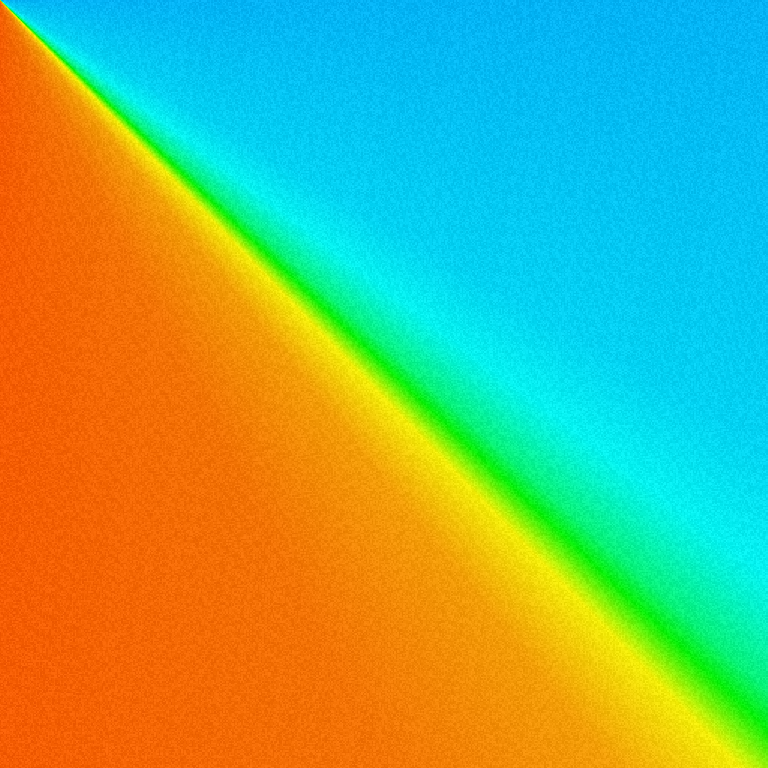
A three.js fragment shader for this background:

```glsl
// Spectral fan sweeping from the upper left corner, blue to orange, with fine grain.
varying vec2 vUv;

// Colours in sweep order, from the top edge round to the left edge
const vec3 BLUE   = vec3(0.01, 0.700, 0.96);
const vec3 SKY    = vec3(0.01, 0.825, 0.95);
const vec3 CYAN   = vec3(0.02, 0.950, 0.94);
const vec3 AQUA   = vec3(0.02, 0.950, 0.81);
const vec3 MINT   = vec3(0.03, 0.950, 0.47);
const vec3 GREEN  = vec3(0.03, 0.940, 0.03);
const vec3 LIME   = vec3(0.74, 0.950, 0.03);
const vec3 YELLOW = vec3(0.95, 0.930, 0.03);
const vec3 AMBER  = vec3(0.95, 0.620, 0.03);
const vec3 ORANGE = vec3(0.95, 0.450, 0.02);
const vec3 EMBER  = vec3(0.96, 0.360, 0.01);

// Sweep positions: the share of the canvas already passed
const float SKY_AT    = 0.290;
const float CYAN_AT   = 0.375;
const float AQUA_AT   = 0.400;
const float MINT_AT   = 0.450;
const float GREEN_AT  = 0.475;
const float LIME_AT   = 0.507;
const float YELLOW_AT = 0.518;
const float AMBER_AT  = 0.600;
const float ORANGE_AT = 0.750;

const vec2 FAN_CORNER = vec2(0.0, 1.0);
const float GRAIN_CELLS = 512.0;
const float GRAIN_AMOUNT = 0.08;

float hash(vec2 p) {
  return fract(sin(dot(p, vec2(12.9898, 78.233))) * 43758.5453);
}

// Area swept by a ray turning from the top edge (0) to the left edge (1)
float sweptArea(vec2 uv) {
  vec2 d = abs(uv - FAN_CORNER);
  float slope = min(d.x, d.y) / max(max(d.x, d.y), 1e-5);
  return d.y < d.x ? 0.5 * slope : 1.0 - 0.5 * slope;
}

// Linear blend towards the next colour between two sweep positions
vec3 blendTo(vec3 color, vec3 next, float from, float to, float t) {
  return mix(color, next, clamp((t - from) / (to - from), 0.0, 1.0));
}

vec3 spectrum(float t) {
  vec3 c = blendTo(BLUE, SKY, 0.0, SKY_AT, t);
  c = blendTo(c, CYAN, SKY_AT, CYAN_AT, t);
  c = blendTo(c, AQUA, CYAN_AT, AQUA_AT, t);
  c = blendTo(c, MINT, AQUA_AT, MINT_AT, t);
  c = blendTo(c, GREEN, MINT_AT, GREEN_AT, t);
  c = blendTo(c, LIME, GREEN_AT, LIME_AT, t);
  c = blendTo(c, YELLOW, LIME_AT, YELLOW_AT, t);
  c = blendTo(c, AMBER, YELLOW_AT, AMBER_AT, t);
  c = blendTo(c, ORANGE, AMBER_AT, ORANGE_AT, t);
  return blendTo(c, EMBER, ORANGE_AT, 1.0, t);
}

void main() {
  vec3 color = spectrum(sweptArea(vUv));

  // Monochrome film grain
  float grain = hash(floor(vUv * GRAIN_CELLS)) - 0.5;
  color += grain * GRAIN_AMOUNT;

  gl_FragColor = vec4(clamp(color, 0.0, 1.0), 1.0);
}
```
